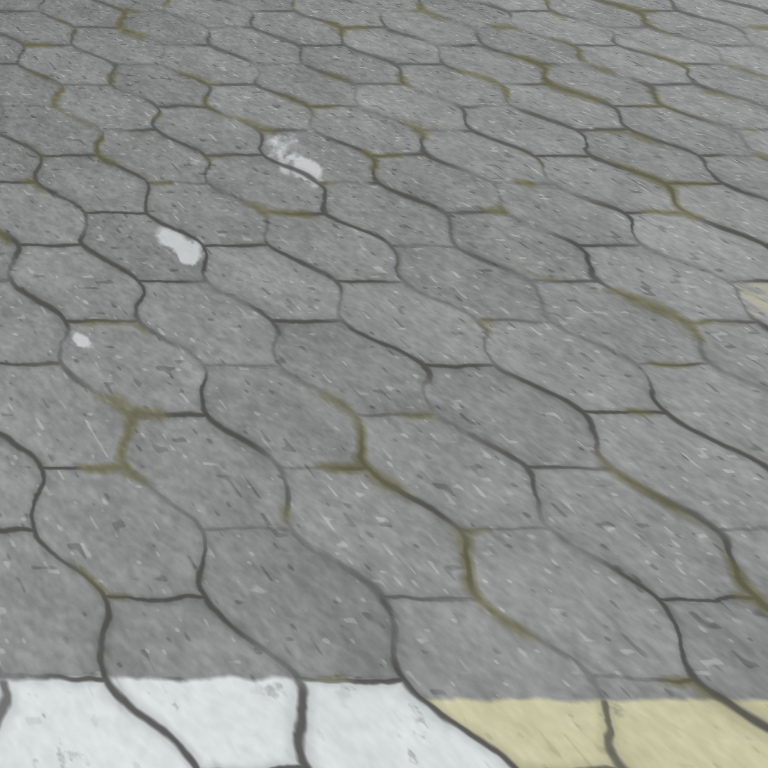
Give the GLSL for this texture, as a WebGL 1 fragment shader.

```glsl
precision highp float;
uniform vec2 u_resolution;

#define COLUMN_WIDTH 0.1255
#define ROW_DEPTH 21.146
#define ROW_OFFSET 23.78
#define VANISH vec2(-0.605, 1.651)
#define ZIGZAG 0.15
#define JOINT_WIDTH 0.0032
#define PAINT_ROW 10.0
#define PAINT_SPLIT 6.0
#define GRAIN 0.11
#define BLOCK_VARIATION 0.045
#define PI 3.14159

const vec3 STONE = vec3(0.535, 0.542, 0.542);
const vec3 JOINT = vec3(0.30, 0.30, 0.29);
const vec3 MOSS = vec3(0.43, 0.42, 0.30);
const vec3 WHITE = vec3(0.84, 0.86, 0.86);
const vec3 YELLOW = vec3(0.77, 0.76, 0.63);

float hash(vec2 p) {
  vec3 q = fract(p.xyx * 0.1031);
  q += dot(q, q.yzx + 33.33);
  return fract((q.x + q.y) * q.z);
}

float noise(vec2 p) {
  vec2 i = floor(p), f = fract(p);
  f = f * f * (3.0 - 2.0 * f);
  return mix(mix(hash(i), hash(i + vec2(1.0, 0.0)), f.x),
             mix(hash(i + vec2(0.0, 1.0)), hash(i + 1.0), f.x), f.y);
}

float fbm(vec2 p) {
  float sum = 0.0, amp = 0.5;
  for (int i = 0; i < 4; i++) {
    sum += amp * noise(p);
    p = p * 2.03 + 17.3;
    amp *= 0.5;
  }
  return sum / 0.9375;
}

// Pale scrapes lying on a diagonal
float scuffs(vec2 p) {
  float mask = 0.0;
  for (int i = 0; i < 3; i++) {
    float k = float(i);
    vec2 d = p - vec2(0.39 - 0.145 * k, 0.79 - 0.115 * k);
    d.y += 0.5 * d.x;
    float fade = 1.0 - length(d / vec2(0.06, 0.035)) / (1.0 - 0.2 * k);
    mask = max(mask, smoothstep(0.55, 0.8, fbm(p * 45.0) + 0.55 * fade - 0.1)
                     * smoothstep(0.0, 0.3, fade));
  }
  return mask;
}

void main() {
  vec2 p = gl_FragCoord.xy / u_resolution;
  float px = 1.0 / min(u_resolution.x, u_resolution.y);

  // Perspective ground plane: x counts columns, y counts half blocks
  float depth = VANISH.y - p.y;
  vec2 ground = vec2((p.x - VANISH.x) / (depth * COLUMN_WIDTH),
                     ROW_OFFSET - ROW_DEPTH / depth);
  vec2 q = ground * vec2(1.0, 0.45);
  vec2 g = ground + vec2(0.10, 0.14) * (vec2(fbm(q * 4.0), fbm(q * 4.0 + 40.0)) - 0.5);

  // Zigzag joint between columns, with its screen distance
  float line = floor(g.x + 0.5);
  float phase = PI * (g.y - line);
  float side = g.x - line + ZIGZAG * cos(phase);
  float slope = COLUMN_WIDTH * (line + ZIGZAG * PI * sin(phase) * ROW_DEPTH / depth);
  float sideDist = abs(side) * COLUMN_WIDTH * depth / sqrt(1.0 + slope * slope);

  // Cross joints, staggered by half a block in alternate columns
  float column = line - step(side, 0.0);
  float endDist = abs(mod(g.y + column, 2.0) - 1.0) * depth * depth / ROW_DEPTH;
  vec2 block = vec2(column, floor((g.y + column + 1.0) * 0.5));

  // Stone: block tone, mottling, grain, chips and pits
  float tone = (hash(block + 7.0) - 0.5) * BLOCK_VARIATION;
  tone += (fbm(q * 3.0 + 9.0) - 0.5) * 0.09;
  tone += (fbm(q * 15.0) - 0.5) * GRAIN + (noise(q * 27.0) - 0.5) * 0.05;
  tone += 0.06 * (p.x - 0.5) * smoothstep(0.2, 1.0, p.y) + 0.01;
  float chips = smoothstep(0.84, 0.96, noise(q * 17.0 + 5.0));
  float pits = smoothstep(0.84, 0.96, noise(q * 14.0 + 61.0));
  vec3 color = STONE + tone + 0.09 * chips - 0.09 * pits;
  color = mix(color, WHITE, 0.75 * scuffs(p));

  // Painted band and a faded yellow remnant
  float isYellow = step(PAINT_SPLIT, column);
  float band = ground.y - PAINT_ROW - 0.25 * isYellow + 0.12 * (fbm(q * 6.0) - 0.5);
  float painted = smoothstep(-0.04, 0.04, band);
  float wear = smoothstep(0.72, 0.88, fbm(q * 9.0 + 31.0));
  vec3 paint = mix(WHITE, YELLOW, isYellow) + 0.6 * tone - 0.05 * pits;
  color = mix(color, paint, painted * (1.0 - 0.5 * wear));
  float remnant = step(11.5, column) * smoothstep(3.0, 3.1, g.y)
                * (1.0 - smoothstep(3.7, 4.0, g.y));
  color = mix(color, YELLOW, 0.5 * remnant * smoothstep(0.3, 0.6, fbm(q * 7.0)));

  // Joints of uneven width, partly filled with dirt and moss
  float width = JOINT_WIDTH * depth * (0.55 + 0.7 * noise(q * 3.0 + 13.0));
  width *= 1.0 + 0.5 * painted;
  float dist = min(sideDist, endDist * 1.25);
  float core = 1.0 - smoothstep(width * 0.25, width + px, dist);
  float shade = 1.0 - smoothstep(0.0, width * 3.5, dist);
  float open = mix(0.3, 1.0, smoothstep(0.25, 0.6, noise(q * 1.9 + 3.0)));
  open = max(open * mix(0.6, 1.0, smoothstep(-6.0, 3.0, g.y)), 0.8 * painted);
  float moss = smoothstep(0.62, 0.8, noise(q * 2.6 + 77.0));
  float tuft = moss * (1.0 - smoothstep(width, width * 3.5, dist));
  color *= 1.0 - 0.13 * shade * open;
  color = mix(color, MOSS + 0.8 * tone, 0.6 * tuft * (1.0 - painted));
  color = mix(color, mix(JOINT, MOSS, 0.5 * moss), 0.85 * core * open);

  gl_FragColor = vec4(clamp(color, 0.0, 1.0), 1.0);
}
```
